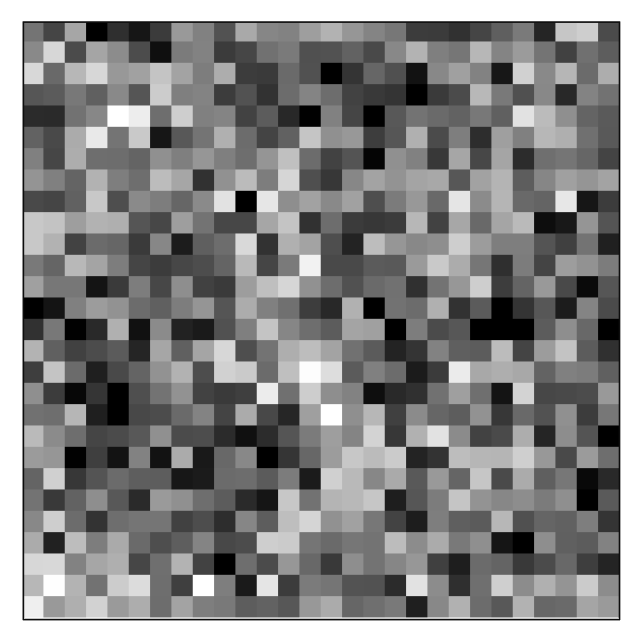
Write a WebGL 1 fragment shader that draws this texture.

```glsl
precision highp float;
uniform vec2 u_resolution;

const float CELL_SIZE = 1.0 / 30.0;
const float CELL_COUNT = 28.0;
const vec2 GRID_ORIGIN = vec2(0.0345, 0.0352);
const vec2 FRAME_MIN = vec2(0.0365, 0.0319);
const vec2 FRAME_MAX = vec2(0.9680, 0.9655);
const float LINE_WIDTH = 0.0026;
const vec3 PAPER_COLOR = vec3(1.0);
const vec3 LINE_COLOR = vec3(0.05);
const float MEAN_GRAY = 0.43;
const float GRAIN_CONTRAST = 0.41;
const float PATCH_CONTRAST = 0.42;
const float PATCH_CELLS = 3.5;
const float CORNER_GLOW = 0.42;
const float CORNER_RADIUS = 4.5;

float hash(vec2 p) {
  vec3 q = fract(vec3(p.xyx) * 0.1031);
  q += dot(q, q.yzx + 33.33);
  return fract((q.x + q.y) * q.z);
}

float valueNoise(vec2 p) {
  vec2 i = floor(p);
  vec2 f = fract(p);
  f = f * f * (3.0 - 2.0 * f);
  float low = mix(hash(i), hash(i + vec2(1.0, 0.0)), f.x);
  float high = mix(hash(i + vec2(0.0, 1.0)), hash(i + vec2(1.0)), f.x);
  return mix(low, high, f.y);
}

// Bell-shaped grain on soft patches, brighter near the lower left corner
float cellGray(vec2 id) {
  id = clamp(id, 0.0, CELL_COUNT - 1.0);
  float grain = hash(id + 17.0) + hash(id + 71.0) + hash(id + 139.0) - 1.5;
  float patches = valueNoise(id / PATCH_CELLS + 53.0) - 0.5;
  float glow = exp(-dot(id, id) / (CORNER_RADIUS * CORNER_RADIUS));
  float gray = MEAN_GRAY + GRAIN_CONTRAST * grain + PATCH_CONTRAST * patches;
  return clamp(gray + CORNER_GLOW * glow, 0.0, 1.0);
}

// Blend the four nearest cells only within a pixel of their borders
float gridGray(vec2 p, float pixel) {
  vec2 q = p - 0.5;
  vec2 id = floor(q);
  vec2 blend = clamp((fract(q) - 0.5) / pixel + 0.5, 0.0, 1.0);
  float low = mix(cellGray(id), cellGray(id + vec2(1.0, 0.0)), blend.x);
  float high = mix(cellGray(id + vec2(0.0, 1.0)), cellGray(id + vec2(1.0)), blend.x);
  return mix(low, high, blend.y);
}

float boxDistance(vec2 p, vec2 lower, vec2 upper) {
  vec2 d = abs(p - 0.5 * (lower + upper)) - 0.5 * (upper - lower);
  return length(max(d, 0.0)) + min(max(d.x, d.y), 0.0);
}

float coverage(float distance, float pixel) {
  return clamp(0.5 - distance / pixel, 0.0, 1.0);
}

void main() {
  float side = min(u_resolution.x, u_resolution.y);
  vec2 uv = (gl_FragCoord.xy - 0.5 * u_resolution) / side + 0.5;
  float pixel = 1.0 / side;

  // Gray cells, clipped by the frame
  vec2 cellPosition = (uv - GRID_ORIGIN) / CELL_SIZE;
  float gray = gridGray(cellPosition, pixel / CELL_SIZE);
  vec2 gridMin = vec2(FRAME_MIN.x, GRID_ORIGIN.y);
  float gridMask = coverage(boxDistance(uv, gridMin, FRAME_MAX), pixel);
  vec3 color = mix(PAPER_COLOR, vec3(gray), gridMask);

  // Thin dark frame
  float frame = abs(boxDistance(uv, FRAME_MIN, FRAME_MAX)) - 0.5 * LINE_WIDTH;
  color = mix(color, LINE_COLOR, coverage(frame, pixel));

  gl_FragColor = vec4(color, 1.0);
}
```
